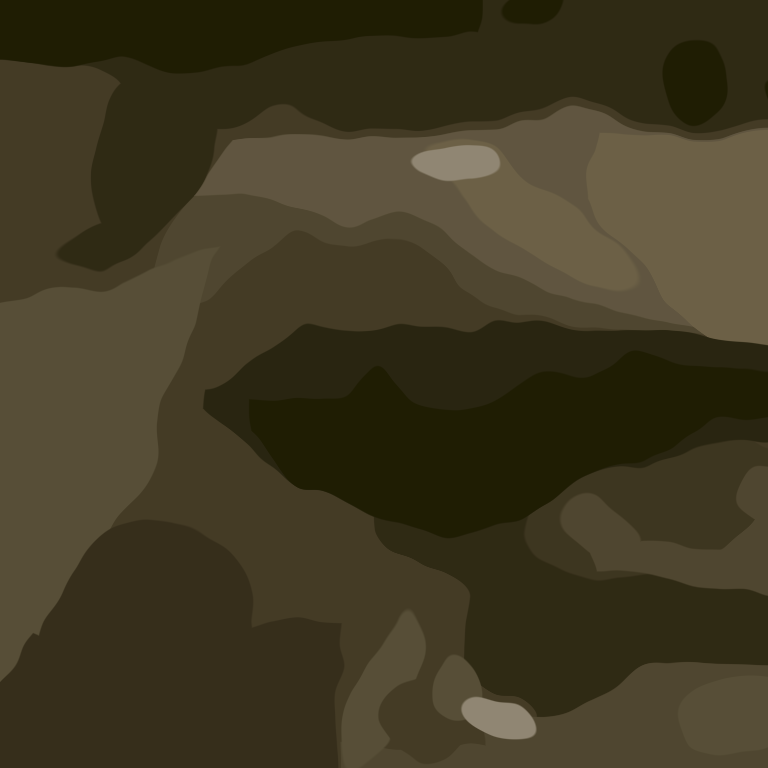
Give the GLSL for this pattern, as a Shadertoy shader.

```glsl
// Flat earth-toned camouflage: layered ridges, hollows and pale stones with wavy outlines.

float hash(vec2 p) {
    vec3 q = fract(vec3(p.xyx) * 0.1031);
    q += dot(q, q.yzx + 33.33);
    return fract((q.x + q.y) * q.z);
}

float noise(vec2 p) {
    vec2 i = floor(p), f = fract(p);
    f = f * f * (3.0 - 2.0 * f);
    return mix(mix(hash(i), hash(i + vec2(1, 0)), f.x),
               mix(hash(i + vec2(0, 1)), hash(i + 1.0), f.x), f.y);
}

// Signed offset field that makes the outlines wander
vec2 wander(vec2 p, float scale) {
    return vec2(noise(p * scale), noise(p * scale + 47.0)) - 0.5;
}

// Approximate distance to a turned ellipse
float ellipse(vec2 p, vec2 center, vec2 radius, float angle) {
    p -= center;
    float c = cos(angle), s = sin(angle);
    p = vec2(c * p.x + s * p.y, c * p.y - s * p.x);
    return (length(p / radius) - 1.0) * min(radius.x, radius.y);
}

float bump(float x, float center, float width) {
    float t = (x - center) / width;
    return exp(-t * t);
}

// Lay a flat colour wherever the distance is negative
void paint(inout vec3 col, vec3 tone, float d) {
    float soft = 0.9 / iResolution.y;
    col = mix(tone, col, smoothstep(-soft, soft, d));
}

void mainImage(out vec4 fragColor, in vec2 fragCoord) {
    vec2 p = fragCoord / iResolution.xy;
    p += 0.032 * wander(p, 13.0) + 0.009 * wander(p, 31.0);
    float x = p.x, y = p.y, d;

    vec3 black = vec3(0.12, 0.112, 0.012);
    vec3 olive = vec3(0.185, 0.163, 0.08);
    vec3 brown = vec3(0.265, 0.23, 0.145);
    vec3 khaki = vec3(0.31, 0.275, 0.187);
    vec3 moss = vec3(0.34, 0.307, 0.215);
    vec3 stone = vec3(0.565, 0.525, 0.45);
    vec3 col = brown;

    // Olive sky band with a hanging lobe
    float crest = 0.03 * bump(x, 0.75, 0.06);
    d = 0.84 + 0.075 * (1.0 - smoothstep(0.1, 0.22, x)) + 0.025 * bump(x, 0.35, 0.05) + crest - y;
    d = min(d, ellipse(p, vec2(0.2, 0.8), vec2(0.075, 0.13), -0.3));
    d = min(d, ellipse(p, vec2(0.15, 0.685), vec2(0.08, 0.025), 0.3));
    paint(col, olive, d);

    // Near-black upper band and spots
    d = max(0.915 + 0.05 * smoothstep(0.3, 0.55, x) - y, x - 0.62);
    d = min(d, ellipse(p, vec2(0.69, 0.988), vec2(0.045, 0.018), 0.1));
    d = min(d, ellipse(p, vec2(0.915, 0.905), vec2(0.04, 0.055), -0.3));
    d = min(d, ellipse(p, vec2(1.0, 0.87), vec2(0.015, 0.022), 0.0));
    paint(col, black, d);

    // Ridge, from outer khaki to inner tan
    float ridge = max(y - 0.828 - crest, 0.27 - 0.5 * (0.77 - y) - x);
    float foot = 0.685 - 0.07 * (1.0 - smoothstep(0.28, 0.38, x))
               - 0.1 * smoothstep(0.5, 0.68, x) - 0.03 * smoothstep(0.75, 1.0, x);
    paint(col, khaki, max(ridge, foot - y));
    foot = 0.745 - 0.03 * smoothstep(0.3, 0.45, x)
         - 0.1 * smoothstep(0.5, 0.75, x) - 0.06 * smoothstep(0.75, 1.0, x);
    paint(col, vec3(0.376, 0.335, 0.25), max(ridge, foot - y));
    d = max(max(0.77 - x, y - 0.825), 0.69 - 1.2 * (x - 0.81) - y);
    d = min(d, ellipse(p, vec2(0.69, 0.725), vec2(0.16, 0.045), -0.55));
    paint(col, vec3(0.425, 0.378, 0.275), d);
    paint(col, stone, ellipse(p, vec2(0.59, 0.782), vec2(0.058, 0.025), -0.05));

    // Pale slope on the left, dark earth below it
    paint(col, moss, max(y - 0.6 - 0.25 * x, x + 0.03 - 0.65 * y + 0.26 * y * y));
    d = max(max(y - 0.19 - 0.04 * (x - 0.4), x - 0.445), 0.5 * (y - 0.07) - x);
    d = min(d, ellipse(p, vec2(0.2, 0.16), vec2(0.14, 0.17), -0.25));
    paint(col, vec3(0.212, 0.18, 0.106), d);

    // Olive hollow at the lower right
    float bank = 0.08 + 0.07 * smoothstep(0.7, 0.93, x);
    float side = 0.69 - 0.08 * smoothstep(0.08, 0.15, y) - 0.13 * smoothstep(0.22, 0.31, y);
    paint(col, olive, max(max(side - x, bank - y), y - 0.42));
    paint(col, vec3(0.24, 0.21, 0.125), ellipse(p, vec2(0.88, 0.34), vec2(0.2, 0.09), 0.2));
    d = max(max(y - 0.28 - 0.06 * smoothstep(0.95, 1.0, x), 0.255 - 0.15 * (x - 0.78) - y), 0.77 - x);
    d = min(d, ellipse(p, vec2(0.785, 0.3), vec2(0.06, 0.03), -0.6));
    d = min(d, ellipse(p, vec2(1.0, 0.36), vec2(0.045, 0.04), 0.8));
    paint(col, khaki, d);

    // Central cavity: olive rim around a near-black core
    float left = max(0.59 - x, 0.0);
    float bed = 0.3 + 2.0 * left * left + 0.17 * smoothstep(0.55, 1.05, x);
    float roof = 0.49 + 0.075 * smoothstep(0.28, 0.4, x) + 0.015 * bump(x, 0.4, 0.03)
               + 0.015 * bump(x, 0.77, 0.15) - 0.025 * smoothstep(0.85, 1.0, x);
    float rim = 0.03 * (1.0 + smoothstep(0.75, 1.0, x) - smoothstep(0.3, 0.4, x));
    paint(col, vec3(0.16, 0.145, 0.065), max(max(y - roof, bed - rim - y), 0.275 - x));
    roof = 0.473 + 0.04 * bump(x, 0.49, 0.04) + 0.042 * smoothstep(0.6, 0.75, x)
         + 0.03 * bump(x, 0.83, 0.04);
    paint(col, black, max(max(y - roof, bed - y), 0.33 - x));

    // Foreground bank, streak and stone
    paint(col, khaki, min(max(y - bank, 0.64 - x), max(y - 0.03, 0.45 - x)));
    paint(col, moss, ellipse(p, vec2(0.97, 0.07), vec2(0.075, 0.06), 0.4));
    paint(col, moss, ellipse(p, vec2(0.5, 0.1), vec2(0.032, 0.11), -0.35));
    paint(col, brown, ellipse(p, vec2(0.565, 0.07), vec2(0.06, 0.06), 0.0));
    paint(col, moss, ellipse(p, vec2(0.602, 0.115), vec2(0.035, 0.045), 0.3));
    paint(col, stone, ellipse(p, vec2(0.652, 0.075), vec2(0.045, 0.025), -0.6));

    fragColor = vec4(col, 1.0);
}
```
